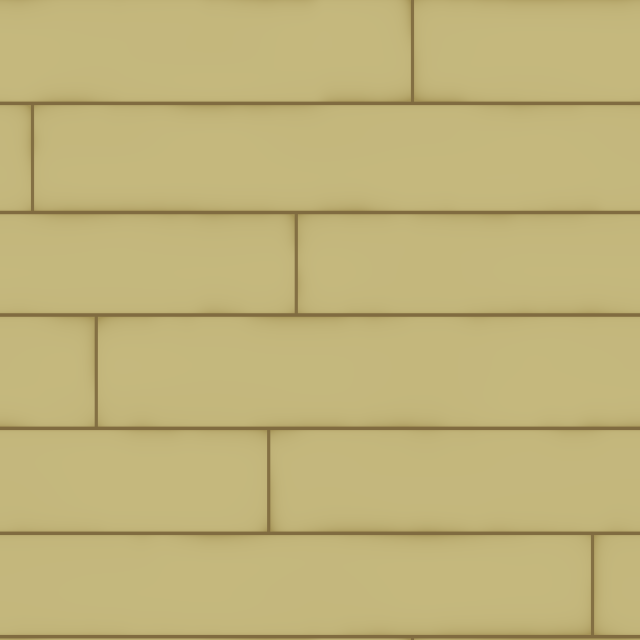
Reproduce this texture procedurally as a Shadertoy shader.

```glsl
// Pale wooden planks in six staggered rows, with brown seams and softly worn edges.

const int ROWS = 6;
// Lower seam of each row and the joint in that row, from the bottom up
const float SEAM[ROWS] = float[](0.0052, 0.1667, 0.3307, 0.5078, 0.668, 0.8385);
const float JOINT[ROWS] = float[](0.9258, 0.4199, 0.1504, 0.4629, 0.0508, 0.6445);

const vec3 WOOD = vec3(0.77, 0.72, 0.49);
const vec3 WORN = vec3(0.64, 0.57, 0.33);
const vec3 GROOVE = vec3(0.50, 0.42, 0.25);

const float SEAM_HALF = 0.0027;     // half widths of the grooves
const float JOINT_HALF = 0.0025;
const float JOINT_OPACITY = 0.93;
const float WEAR_REACH = 0.011;     // fade distance of the worn edges
const float WEAR_CELLS = 9.0;       // wear patches across the canvas
const float WEAR_AMOUNT = 0.65;
const float CORNER_AMOUNT = 0.45;
const float RIM_AMOUNT = 0.25;
const float MOTTLE = 0.006;

float hash(vec2 p) {
    return fract(sin(dot(p, vec2(127.1, 311.7))) * 43758.5453);
}

// Value noise that wraps horizontally after period cells
float noise(vec2 p, float period) {
    vec2 cell = floor(p);
    vec2 f = fract(p);
    f = f * f * (3.0 - 2.0 * f);
    float left = mod(cell.x, period);
    float right = mod(cell.x + 1.0, period);
    return mix(mix(hash(vec2(left, cell.y)), hash(vec2(right, cell.y)), f.x),
               mix(hash(vec2(left, cell.y + 1.0)), hash(vec2(right, cell.y + 1.0)), f.x), f.y);
}

// Uneven strength of the wear along one plank edge
float edgeWear(float along, float edgeId) {
    float broad = noise(vec2(along * WEAR_CELLS, edgeId * 7.0), WEAR_CELLS);
    float fine = noise(vec2(along * WEAR_CELLS * 3.0, edgeId * 7.0 + 3.0), WEAR_CELLS * 3.0);
    return 0.15 + 0.85 * smoothstep(0.3, 0.95, 0.75 * broad + 0.25 * fine);
}

float falloff(float d, float reach) {
    return exp(-max(d, 0.0) / reach);
}

// Antialiased coverage of a line
float stroke(float d, float halfWidth, float pixel) {
    return 1.0 - smoothstep(halfWidth - 0.6 * pixel, halfWidth + 0.6 * pixel, d);
}

void mainImage(out vec4 fragColor, in vec2 fragCoord) {
    vec2 uv = fragCoord / iResolution.xy;
    float pixel = 1.0 / min(iResolution.x, iResolution.y);

    // Find the row; the strip below the first seam belongs to the top row
    float y = uv.y < SEAM[0] ? uv.y + 1.0 : uv.y;
    int row = 0;
    for (int i = 1; i < ROWS; i++) {
        if (y >= SEAM[i]) row = i;
    }
    float upper = row == ROWS - 1 ? SEAM[0] + 1.0 : SEAM[row + 1];
    float id = float(row);

    // Distances to the seams and to the wrapped joint
    float below = y - SEAM[row];
    float above = upper - y;
    float seamDist = min(below, above);
    float side = fract(uv.x - JOINT[row] + 0.5) - 0.5;
    float jointDist = abs(side);

    // Worn edges, stronger in patches and at the plank corners
    float wear = edgeWear(uv.x, id * 4.0 + 1.0) * falloff(below - SEAM_HALF, WEAR_REACH);
    wear += edgeWear(uv.x, id * 4.0 + 2.0) * falloff(above - SEAM_HALF, WEAR_REACH);
    wear += edgeWear(y, id * 4.0 + (side < 0.0 ? 3.0 : 4.0))
          * falloff(jointDist - JOINT_HALF, WEAR_REACH * 0.7);
    wear *= WEAR_AMOUNT;
    float corner = falloff(length(vec2(seamDist, jointDist)), WEAR_REACH);
    wear += CORNER_AMOUNT * corner;
    wear += RIM_AMOUNT * falloff(seamDist - SEAM_HALF, 0.002);

    // Plank surface with faint broad mottling
    float mottle = noise(vec2(uv.x * 6.0, y * 14.0), 6.0) - 0.5;
    vec3 color = WOOD + MOTTLE * mottle;
    color = mix(color, WORN, clamp(wear, 0.0, 0.9));

    // Grooves
    color = mix(color, GROOVE, JOINT_OPACITY * stroke(jointDist, JOINT_HALF, pixel));
    color = mix(color, GROOVE, stroke(seamDist, SEAM_HALF, pixel));

    fragColor = vec4(color, 1.0);
}
```
